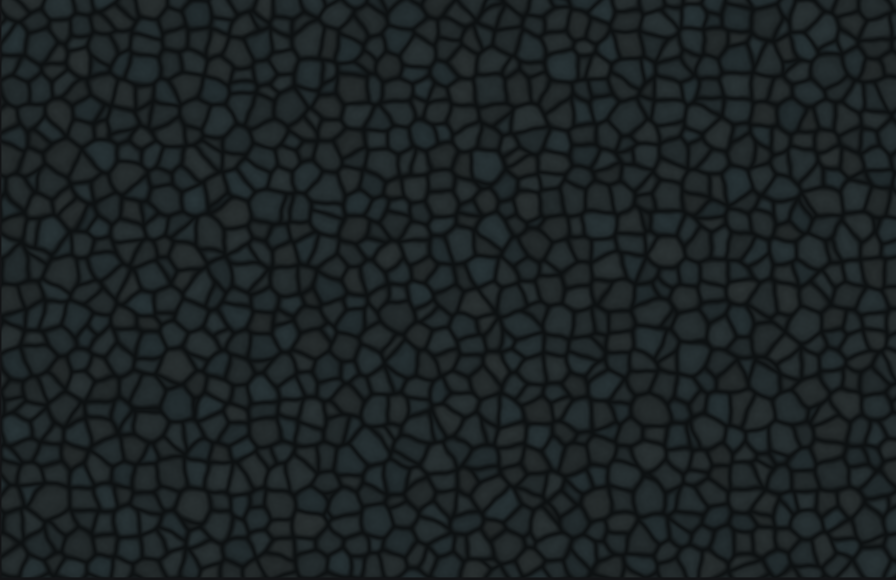
This texture is drawn by a Shadertoy shader. Its source:

```glsl
#define ROWS 25.5
#define JITTER 0.84
#define SIZE_SPREAD 0.42
#define CORNER_ROUNDING 0.055
#define OUTLINE_WARP 0.10
#define BEVEL_START -0.035
#define BEVEL_END 0.215
#define GAP_COLOR vec3(0.052, 0.066, 0.070)
#define COOL_STONE vec3(0.128, 0.167, 0.178)
#define WARM_STONE vec3(0.137, 0.158, 0.160)
#define GRAIN 0.06
#define FRAME_COLOR vec3(0.075, 0.078, 0.085)

vec3 hash3(vec2 cell) {
    vec3 q = fract(cell.xyx * vec3(0.1031, 0.1030, 0.0973));
    q += dot(q, q.yxz + 33.33);
    return fract((q.xxy + q.yzz) * q.zyx);
}

float gradientDot(vec2 lattice, vec2 offset) {
    float angle = 6.28318 * hash3(lattice + 71.0).x;
    return dot(vec2(cos(angle), sin(angle)), offset);
}

float gradientNoise(vec2 p) {
    vec2 i = floor(p), f = fract(p);
    vec2 u = f * f * f * (f * (f * 6.0 - 15.0) + 10.0);
    vec2 e = vec2(0.0, 1.0);
    float low = mix(gradientDot(i, f), gradientDot(i + e.yx, f - e.yx), u.x);
    float high = mix(gradientDot(i + e.xy, f - e.xy), gradientDot(i + 1.0, f - 1.0), u.x);
    return mix(low, high, u.y);
}

// Stone site: position in xy, size weight in z
vec3 stoneSite(vec2 cell) {
    vec3 h = hash3(cell + 17.0);
    return vec3(cell + 0.5 + JITTER * (h.xy - 0.5), SIZE_SPREAD * h.z * h.z);
}

float powerDistance(vec2 p, vec3 site) {
    vec2 d = p - site.xy;
    return dot(d, d) - site.z;
}

// Weighted Voronoi cells; returns the rounded distance to the gap
float stoneEdge(vec2 p, out vec2 stoneCell) {
    vec2 base = floor(p);
    vec3 nearest = vec3(0.0);
    float best = 1e5;
    stoneCell = base;
    for (int y = -2; y <= 2; y++)
    for (int x = -2; x <= 2; x++) {
        vec2 cell = base + vec2(x, y);
        vec3 site = stoneSite(cell);
        float d = powerDistance(p, site);
        if (d < best) {
            best = d;
            nearest = site;
            stoneCell = cell;
        }
    }
    float sum = 1e-9;
    for (int y = -2; y <= 2; y++)
    for (int x = -2; x <= 2; x++) {
        vec2 cell = base + vec2(x, y);
        if (cell == stoneCell) continue;
        vec3 site = stoneSite(cell);
        float spacing = max(length(site.xy - nearest.xy), 0.05);
        float border = (powerDistance(p, site) - best) / (2.0 * spacing);
        sum += exp(-border / CORNER_ROUNDING);
    }
    return -CORNER_ROUNDING * log(sum);
}

void mainImage(out vec4 fragColor, in vec2 fragCoord) {
    vec2 uv = fragCoord / iResolution.y;
    vec2 p = uv * ROWS;
    vec2 warp = vec2(gradientNoise(p * 1.4), gradientNoise(p * 1.4 + 43.0));
    vec2 stoneCell;
    float edge = stoneEdge(p + OUTLINE_WARP * warp, stoneCell);

    // Stone tint, worn surface and rounded shading
    vec3 tone = hash3(stoneCell + 137.0);
    vec3 stone = mix(COOL_STONE, WARM_STONE, tone.x) * mix(0.92, 1.08, tone.y);
    float mottling = gradientNoise(p * 2.3 + 9.0) + 0.6 * gradientNoise(p * 6.0);
    stone *= 1.0 + GRAIN * mottling + 0.12 * smoothstep(0.12, 0.5, edge);
    vec3 color = mix(GAP_COLOR, stone, smoothstep(BEVEL_START, BEVEL_END, edge));

    // Thin dark margin on the left and bottom
    vec2 margin = smoothstep(vec2(0.001, 0.003), vec2(0.004, 0.006), uv);
    color = mix(FRAME_COLOR, color, margin.x * margin.y);
    fragColor = vec4(color, 1.0);
}
```
